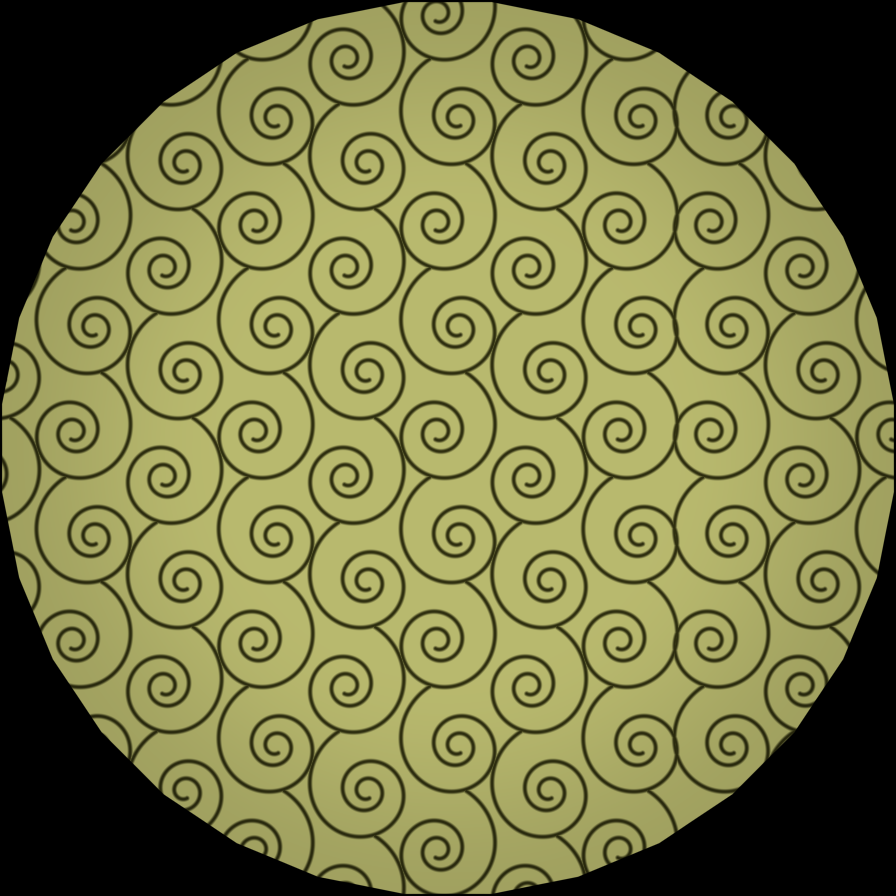
A Shadertoy shader for this pattern:

```glsl
// Columns of linked scrolls on an olive disc with 32 straight sides.
// Each scroll is a logarithmic spiral; rows alternate in handedness and
// columns are staggered, with one seam where the stagger skips a step.

const float PI = 3.14159265;
const vec2 PITCH = vec2(0.1017, 0.1167);   // column and row spacing
const float STAGGER = 0.0504;              // drop of every other column
const float SEAM_COLUMN = 3.0;
const vec3 OLIVE = vec3(0.722, 0.724, 0.430);
const vec3 INK = vec3(0.18, 0.18, 0.06);

// Point on the spiral r = size * exp(-decay * t), turning clockwise
vec2 spiralPoint(float t, float size, float decay) {
    return size * exp(-decay * t) * vec2(cos(t), -sin(t));
}

// Distance to the spiral between angles span.x and span.y, with round ends
float spiralDistance(vec2 p, float size, float decay, vec2 span) {
    float d = min(length(p - spiralPoint(span.x, size, decay)),
                  length(p - spiralPoint(span.y, size, decay)));
    float radius = length(p);
    float angle = atan(-p.y, p.x);
    for (int turn = 0; turn < 3; turn++) {
        float t = angle + 2.0 * PI * float(turn);
        if (t >= span.x && t <= span.y) {
            float gap = abs(radius - size * exp(-decay * t));
            d = min(d, gap * inversesqrt(1.0 + decay * decay));
        }
    }
    return d;
}

// One scroll about its cell centre; odd rows are mirrored
float scrollDistance(vec2 p, float row) {
    p.x *= 1.0 - 2.0 * mod(row, 2.0);
    vec2 eye = vec2(-0.0109, 0.0);
    return spiralDistance(p - eye, 0.0628, 0.137, vec2(-1.13, 14.49));
}

// Height of row zero in a column
float columnHeight(float column, float seam) {
    float parity = mod(column + step(seam, column), 2.0);
    return 0.0177 - STAGGER * parity;
}

// Nearest scroll line among the neighbouring cells
float scrollField(vec2 p, vec2 pitch) {
    float nearest = 1.0;
    float homeColumn = round(p.x / pitch.x);
    for (int i = -1; i <= 1; i++) {
        float column = homeColumn + float(i);
        float base = columnHeight(column, SEAM_COLUMN);
        float homeRow = round((p.y - base) / pitch.y);
        for (int j = -1; j <= 1; j++) {
            float row = homeRow + float(j);
            vec2 centre = vec2(column * pitch.x, base + row * pitch.y);
            nearest = min(nearest, scrollDistance(p - centre, row));
        }
    }
    return nearest;
}

// Signed distance to a regular polygon with a flat side on the x axis
float polygonDistance(vec2 p, float apothem, float sides) {
    float sector = 2.0 * PI / sides;
    float angle = atan(p.y, p.x);
    angle -= sector * round(angle / sector);
    return length(p) * cos(angle) - apothem;
}

void mainImage(out vec4 fragColor, in vec2 fragCoord) {
    float scale = min(iResolution.x, iResolution.y);
    vec2 p = (fragCoord - 0.5 * iResolution.xy) / scale;
    float pixel = 1.0 / scale;

    // Soft-edged ink lines on the olive ground
    float halfWidth = 0.0021;
    float softness = max(0.0018, 0.75 * pixel);
    float ink = 1.0 - smoothstep(halfWidth - softness, halfWidth + softness,
                                 scrollField(p, PITCH));
    vec3 color = mix(OLIVE, INK, ink);

    // Gentle darkening toward the rim
    color *= 1.0 - 0.13 * smoothstep(0.25, 0.52, length(p));

    // Black outside the disc
    float rim = polygonDistance(p, 0.4976, 32.0);
    color *= 1.0 - smoothstep(-0.75 * pixel, 0.75 * pixel, rim);

    fragColor = vec4(color, 1.0);
}
```
